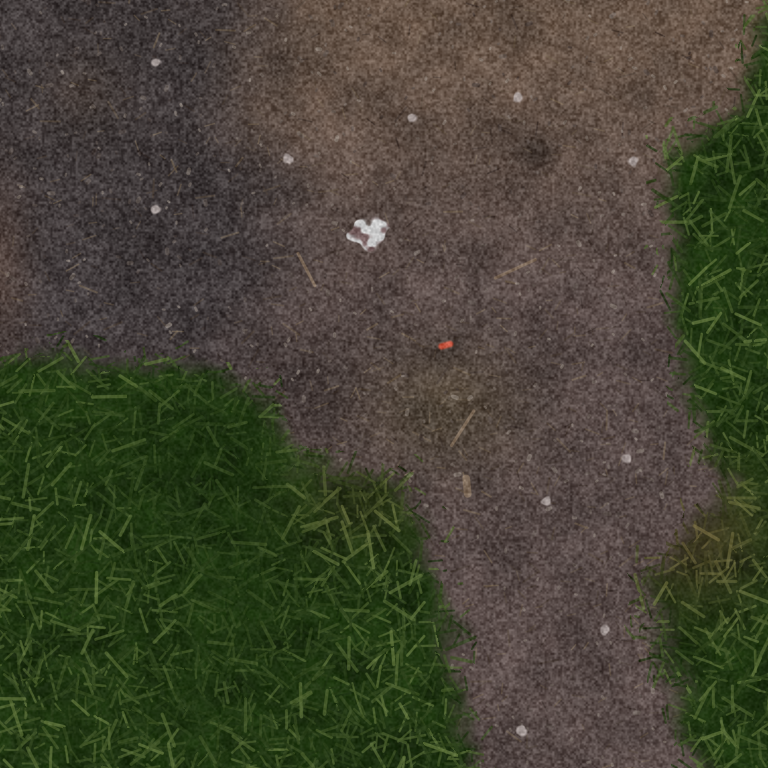
A Shadertoy shader for this texture:

```glsl
float hash(vec2 p) {
    vec3 q = fract(p.xyx * 0.1031);
    q += dot(q, q.yzx + 33.33);
    return fract((q.x + q.y) * q.z);
}

float noise(vec2 p) {
    vec2 i = floor(p), f = fract(p);
    f = f * f * (3.0 - 2.0 * f);
    return mix(mix(hash(i), hash(i + vec2(1, 0)), f.x),
               mix(hash(i + vec2(0, 1)), hash(i + vec2(1, 1)), f.x), f.y);
}

float fbm(vec2 p) {
    float sum = 0.0, amp = 0.53;
    for (int i = 0; i < 4; i++) {
        sum += amp * noise(p);
        p = p * 2.03 + 17.0;
        amp *= 0.5;
    }
    return sum;
}

// Soft elliptical spot
float spot(vec2 p, vec2 centre, vec2 size) {
    vec2 q = (p - centre) / size;
    return exp(-dot(q, q));
}

float segment(vec2 p, vec2 a, vec2 b) {
    vec2 pa = p - a, ba = b - a;
    return length(pa - ba * clamp(dot(pa, ba) / dot(ba, ba), 0.0, 1.0));
}

// Signed distance, negative inside
float polygon(vec2 p, vec2 v[10]) {
    float d = 10.0, side = 1.0;
    for (int i = 0; i < 10; i++) {
        vec2 a = v[i], b = v[(i + 9) % 10];
        d = min(d, segment(p, a, b));
        if ((a.y > p.y) != (b.y > p.y) &&
            p.x < (b.x - a.x) * (p.y - a.y) / (b.y - a.y) + a.x) side = -side;
    }
    return side * d;
}

// Scattered strokes: x = coverage, y = random tone
vec2 strokes(vec2 p, float count, float seed, float spread, vec2 size, float density) {
    vec2 q = p * count, result = vec2(0);
    float aa = count / iResolution.y;
    for (int k = 0; k < 9; k++) {
        vec2 id = floor(q) + vec2(k % 3 - 1, k / 3 - 1), key = id + seed * 37.0 + 200.0;
        if (hash(key + 71.3) > density) continue;
        vec2 centre = id + vec2(hash(key), hash(key + 19.7));
        float angle = 1.57 + (hash(key + 43.1) - 0.5) * spread;
        vec2 arm = vec2(cos(angle), sin(angle)) * size.x * mix(0.5, 1.0, hash(key + 5.9));
        float d = segment(q, centre - arm, centre + arm) - size.y;
        float cover = 1.0 - smoothstep(-aa * 0.5, aa, d);
        if (cover > result.x) result = vec2(cover, hash(key + 91.7));
    }
    return result;
}

vec3 soilColor(vec2 p) {
    vec3 col = mix(vec3(0.34, 0.29, 0.28), vec3(0.40, 0.33, 0.28), smoothstep(0.55, 1.0, p.y));
    float wobble = (fbm(p * 7.0) - 0.5) * 0.16;
    float damp = (1.0 - smoothstep(0.24, 0.46, p.x + wobble)) * smoothstep(0.42, 0.6, p.y);
    col = mix(col, vec3(0.235, 0.215, 0.22), damp * 0.9);
    col = mix(col, vec3(0.35, 0.28, 0.25), 0.7 * spot(p, vec2(0, 0.65), vec2(0.04, 0.12)));
    col = mix(col, vec3(0.32, 0.27, 0.24), 0.5 * spot(p, vec2(0.11, 0.88), vec2(0.05)));
    col = mix(col, vec3(0.32, 0.28, 0.19), 0.5 * spot(p, vec2(0.58, 0.47), vec2(0.1, 0.08)));
    col *= 1.0 - 0.35 * spot(p, vec2(0.7, 0.8), vec2(0.025));
    col *= 1.0 - 0.25 * spot(p, vec2(0.43, 0.5), vec2(0.07, 0.06));
    return col * (0.78 + 0.44 * fbm(p * 24.0));
}

// Straw and crumbs strewn over the soil
vec3 addLitter(vec3 col, vec2 p) {
    float rich = spot(p, vec2(0.6, 0.48), vec2(0.2, 0.16)) + smoothstep(0.6, 1.0, p.x) * 0.5;
    for (float f = 0.0; f < 3.0; f++) {
        vec2 straw = strokes(p, 26.0 + 11.0 * f, 5.0 + f, 4.5, vec2(0.34, 0.025), 0.2 + 0.3 * rich);
        col = mix(col, mix(vec3(0.20, 0.16, 0.15), vec3(0.52, 0.45, 0.35), straw.y), straw.x * 0.5);
        vec2 crumb = strokes(p, 30.0 + 17.0 * f, 11.0 + f, 3.0, vec2(0.09, 0.07), 0.16);
        col = mix(col, mix(vec3(0.24, 0.20, 0.19), vec3(0.60, 0.56, 0.52), crumb.y), crumb.x * 0.6);
    }
    return col;
}

vec3 addStones(vec3 col, vec2 p) {
    vec2 stones[10] = vec2[10](vec2(0.824, 0.79), vec2(0.712, 0.347), vec2(0.68, 0.048),
        vec2(0.787, 0.18), vec2(0.375, 0.792), vec2(0.202, 0.728), vec2(0.202, 0.918),
        vec2(0.537, 0.847), vec2(0.815, 0.402), vec2(0.674, 0.873));
    for (int i = 0; i < 10; i++) {
        float d = length(p - stones[i]) - 0.007 * (0.6 + 0.6 * noise(p * 150.0));
        col = mix(col, vec3(0.66, 0.62, 0.61), 0.9 * (1.0 - smoothstep(-0.002, 0.002, d)));
    }
    vec4 twigs[4] = vec4[4](vec4(0.388, 0.67, 0.41, 0.628), vec4(0.588, 0.42, 0.617, 0.465),
        vec4(0.645, 0.638, 0.697, 0.662), vec4(0.607, 0.377, 0.609, 0.357));
    for (int i = 0; i < 4; i++) {
        float d = segment(p, twigs[i].xy, twigs[i].zw) - (i == 3 ? 0.004 : 0.001);
        col = mix(col, vec3(0.53, 0.45, 0.37), 0.75 * (1.0 - smoothstep(0.0, 0.002, d)));
    }
    // Broken white clump and red fleck
    float clump = length(p - vec2(0.48, 0.694)) - 0.012 - 0.026 * (noise(p * 75.0) - 0.25);
    vec3 chalk = mix(vec3(0.45, 0.36, 0.36), vec3(0.8), smoothstep(0.25, 0.65, noise(p * 120.0)));
    col = mix(col, chalk, 1.0 - smoothstep(-0.003, 0.003, clump));
    float fleck = segment(p, vec2(0.575, 0.549), vec2(0.586, 0.552));
    return mix(vec3(0.75, 0.32, 0.24), col, smoothstep(0.002, 0.006, fleck));
}

vec3 addGrass(vec3 col, vec2 p, float edge, float light, float dry) {
    if (edge > 0.06) return col;
    float ragged = edge + (fbm(p * 22.0) - 0.5) * 0.06;
    vec3 ground = mix(vec3(0.11, 0.19, 0.06), vec3(0.24, 0.20, 0.13), dry);
    col = mix(ground * (0.6 + 0.8 * fbm(p * 30.0)), col, smoothstep(-0.035, 0.012, ragged));
    float density = 0.9 * (1.0 - smoothstep(-0.04, 0.03, ragged));
    for (float f = 0.0; f < 6.0; f++) {
        vec2 blade = strokes(p, 52.0 - 5.0 * f, 21.0 + f, 3.2, vec2(0.65, 0.05), density);
        float tone = min((blade.y * blade.y + 0.06 * f) * light, 1.0);
        vec3 green = mix(vec3(0.09, 0.17, 0.05), vec3(0.40, 0.48, 0.25), tone);
        vec3 straw = mix(vec3(0.19, 0.17, 0.09), vec3(0.48, 0.40, 0.25), tone);
        col = mix(col, mix(green, straw, dry), blade.x * 0.72);
    }
    return col;
}

void mainImage(out vec4 fragColor, in vec2 fragCoord) {
    vec2 p = fragCoord / iResolution.xy;
    float left = polygon(p, vec2[10](vec2(-0.1, 0.54), vec2(0.06, 0.545), vec2(0.26, 0.53),
        vec2(0.345, 0.48), vec2(0.39, 0.41), vec2(0.52, 0.375), vec2(0.56, 0.3),
        vec2(0.6, 0.17), vec2(0.63, -0.1), vec2(-0.1)));
    float right = polygon(p, vec2[10](vec2(1.1), vec2(0.99, 1), vec2(0.96, 0.87),
        vec2(0.865, 0.8), vec2(0.86, 0.67), vec2(0.885, 0.48), vec2(0.94, 0.37),
        vec2(0.84, 0.25), vec2(0.91, -0.1), vec2(1.1, -0.1)));
    vec3 col = addStones(addLitter(soilColor(p), p), p);

    float shade = spot(p, vec2(0.24, 0.4), vec2(0.14, 0.1)) + spot(p, vec2(0.3, 0.22), vec2(0.09, 0.16));
    float thin = 0.35 * spot(p, vec2(0.47, 0.35), vec2(0.09, 0.07));
    col = addGrass(col, p, left, 0.85 - 0.45 * min(shade, 1.0), thin);
    col = addGrass(col, p, right, 0.85, 0.8 * spot(p, vec2(0.9, 0.3), vec2(0.1, 0.09)));

    // Fine grain, stronger on bare soil
    float bare = smoothstep(-0.02, 0.02, min(left, right));
    float grain = noise(p * 250.0) + noise(p * 390.0 + 50.0) - 1.0;
    fragColor = vec4(clamp(col + grain * mix(0.05, 0.13, bare), 0.0, 1.0), 1.0);
}
```
